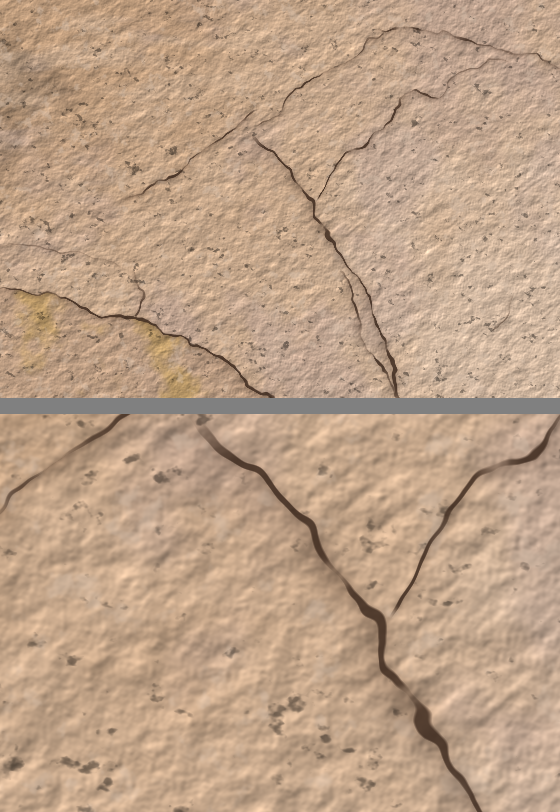
Top, the full canvas; bottom, a detail of the centre.
Reproduce this texture procedurally as a Shadertoy shader.

```glsl
// Weathered sandstone slab: tan and pinkish mineral tones over a gritty surface.
// Grain is fbm height lit from the upper left; fractures are bowed lines
// roughened by a noise warp, with a dark core and a shaded ledge.

const vec3 TAN = vec3(0.775, 0.655, 0.545);
const vec3 OCHRE = vec3(0.715, 0.580, 0.455);
const vec3 PINK_GREY = vec3(0.730, 0.625, 0.560);
const vec3 PALE = vec3(0.835, 0.745, 0.665);
const vec3 LICHEN = vec3(0.725, 0.590, 0.350);
const vec3 CREVICE = vec3(0.235, 0.160, 0.115);
const vec2 LIGHT = vec2(-0.6, 0.8);

float hash(vec2 cell) {
    return fract(sin(dot(cell, vec2(127.1, 311.7))) * 43758.5453);
}

float noise(vec2 p) {
    vec2 i = floor(p), f = fract(p);
    f = f * f * (3.0 - 2.0 * f);
    float low = mix(hash(i), hash(i + vec2(1, 0)), f.x);
    float high = mix(hash(i + vec2(0, 1)), hash(i + vec2(1, 1)), f.x);
    return mix(low, high, f.y);
}

float fbm(vec2 p) {
    float sum = 0.0, amp = 0.5;
    for (int i = 0; i < 4; i++) {
        sum += amp * noise(p);
        p = mat2(1.6, 1.2, -1.2, 1.6) * p + 17.3;
        amp *= 0.55;
    }
    return sum;
}

// Gritty height, slightly drawn out along a rising diagonal
float grainHeight(vec2 p) {
    vec2 q = mat2(0.87, -0.5, 0.5, 0.87) * p;
    return fbm(q * vec2(34.0, 48.0));
}

// Soft round region: 1 at the centre, 0 outside the radius
float blob(vec2 p, vec2 centre, float radius) {
    return 1.0 - smoothstep(0.2 * radius, radius, length(p - centre));
}

// x: position along the bowed line from a to b, y: signed distance, left positive
vec2 arcCoords(vec2 p, vec2 a, vec2 b, float bow) {
    vec2 dir = b - a, q = p - a;
    float len = length(dir);
    dir /= len;
    float t = dot(q, dir) / len;
    return vec2(t, dot(q, vec2(-dir.y, dir.x)) - 4.0 * bow * t * (1.0 - t));
}

// Darkness of a fracture: sharp core plus a ledge shaded on its right side
float crack(vec2 p, vec2 a, vec2 b, float bow, float width) {
    vec2 arc = arcCoords(p, a, b, bow);
    float ends = smoothstep(-0.03, 0.06, arc.x) * (1.0 - smoothstep(0.94, 1.03, arc.x));
    float w = width * (0.25 + 1.4 * noise(p * 27.0));
    float d = abs(arc.y);
    float core = 1.0 - smoothstep(0.3 * w, 0.3 * w + 0.003, d);
    core *= smoothstep(0.0, 0.005, w);
    float reach = arc.y < 0.0 ? 2.2 : 0.7;
    float ledge = 0.42 * exp(-d / (reach * width));
    return ends * max(core, ledge);
}

float allCracks(vec2 p) {
    float c = 0.0;
    // main fracture and its companion
    c = max(c, crack(p, vec2(0.65, 0.67), vec2(0.99, -0.01), 0.052, 0.0078));
    c = max(c, crack(p, vec2(0.86, 0.31), vec2(0.985, 0.02), -0.025, 0.0035));
    // upper left and top edges
    c = max(c, crack(p, vec2(0.30, 0.50), vec2(0.645, 0.74), -0.02, 0.0035));
    c = max(c, crack(p, vec2(0.65, 0.70), vec2(0.95, 0.93), -0.015, 0.0032));
    c = max(c, crack(p, vec2(0.93, 0.93), vec2(1.45, 0.81), 0.03, 0.0035));
    // stepped branch on the right
    c = max(c, crack(p, vec2(0.79, 0.51), vec2(0.99, 0.67), 0.02, 0.0038));
    c = max(c, crack(p, vec2(0.98, 0.66), vec2(1.11, 0.77), 0.032, 0.0042));
    c = max(c, crack(p, vec2(1.10, 0.76), vec2(1.30, 0.85), 0.03, 0.0022));
    // lower left edge and hairlines
    c = max(c, crack(p, vec2(-0.03, 0.27), vec2(0.69, -0.01), 0.06, 0.0055));
    c = max(c, crack(p, vec2(0.32, 0.33), vec2(0.345, 0.19), 0.02, 0.0026));
    c = max(c, 0.7 * crack(p, vec2(-0.03, 0.40), vec2(0.30, 0.33), 0.0, 0.0022));
    c = max(c, 0.7 * crack(p, vec2(1.30, 0.25), vec2(1.25, 0.15), 0.01, 0.0025));
    return c;
}

void mainImage(out vec4 fragColor, in vec2 fragCoord) {
    vec2 p = fragCoord / iResolution.y;
    vec2 warp = vec2(fbm(p * 9.0), fbm(p * 9.0 + 41.0)) - 0.5;
    vec2 rough = p + 0.08 * warp;
    vec2 drift = p + 0.5 * warp;

    // Broad mineral tones
    float patches = fbm(p * 5.0 + 8.0);
    float streaks = fbm(p * vec2(5.0, 20.0) + 3.0);
    float upperLeft = blob(drift, vec2(0.15, 0.95), 0.75);
    float lowerLeft = 1.0 - smoothstep(-0.003, 0.003,
        arcCoords(rough, vec2(-0.03, 0.27), vec2(0.69, -0.01), 0.06).y);
    vec3 col = mix(TAN, PINK_GREY, 0.75 * smoothstep(0.5, 0.72, patches));
    col = mix(col, OCHRE, 0.75 * upperLeft * smoothstep(0.3, 0.6, streaks));
    col = mix(col, PINK_GREY, 0.75 * blob(drift, vec2(1.2, 1.0), 0.45));
    col = mix(col, PALE, 0.65 * blob(drift, vec2(1.35, 0.15), 0.75));
    col = mix(col, mix(OCHRE, PINK_GREY, 0.4), 0.8 * lowerLeft);
    float lichen = blob(drift, vec2(0.10, 0.19), 0.16) + blob(drift, vec2(0.42, 0.08), 0.14);
    col = mix(col, LICHEN, 0.65 * lowerLeft * min(lichen, 1.0));
    col *= 1.0 - 0.17 * blob(drift, vec2(0.06, 0.75), 0.17);

    // Lit grain, pale flecks and small pits
    float relief = grainHeight(p) - grainHeight(p + 0.004 * LIGHT);
    float swell = fbm(p * 14.0) - fbm(p * 14.0 + 0.14 * LIGHT);
    col *= 1.0 + 1.1 * relief + 0.35 * swell;
    float fleck = smoothstep(0.6, 0.8, fbm(p * 42.0 + 60.0));
    col = mix(col, PALE, 0.45 * fleck);
    float pit = smoothstep(0.68, 0.82, fbm(p * vec2(50.0, 65.0) + 90.0));
    col *= 1.0 - 0.38 * pit;

    // Fractures
    col = mix(col, CREVICE, 0.86 * allCracks(rough));
    fragColor = vec4(clamp(col, 0.0, 1.0), 1.0);
}
```
